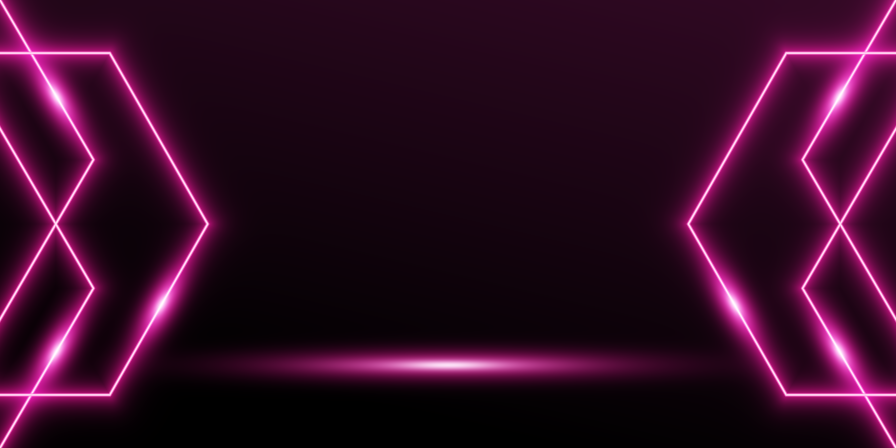
This background is drawn by a Shadertoy shader. Its source:

```glsl
#define MAGENTA vec3(0.86, 0.06, 0.54)
#define PINK vec3(1.0, 0.50, 0.82)
#define HOT vec3(1.0, 0.90, 0.97)
#define DUSK vec3(0.20, 0.035, 0.145)
#define HEX_CORNER vec2(0.245, 0.3815)
#define HEX_TIP vec2(0.4635, 0.0)
#define CHEVRON_TIP vec2(0.2085, 0.1435)
#define TUBE_RADIUS 0.0032
#define GLOW_REACH 0.023
#define FLOOR_HEIGHT 0.185

float segmentDistance(vec2 p, vec2 a, vec2 b) {
    vec2 ab = b - a;
    float t = clamp(dot(p - a, ab) / dot(ab, ab), 0.0, 1.0);
    return length(p - a - ab * t);
}

float ellipseGlow(vec2 p, vec2 radius) {
    p /= radius;
    return exp(-dot(p, p));
}

vec3 screenBlend(vec3 base, vec3 light) {
    return 1.0 - (1.0 - base) * (1.0 - clamp(light, 0.0, 1.0));
}

// Soft halo with a bright thin tube in its middle
vec3 addTube(vec3 color, float d, float pixel) {
    color = screenBlend(color, MAGENTA * 0.9 * exp(-d / GLOW_REACH));
    float tube = 1.0 - smoothstep(TUBE_RADIUS - pixel, TUBE_RADIUS + pixel, d);
    vec3 tubeColor = mix(HOT, PINK, smoothstep(0.0, TUBE_RADIUS, d));
    return mix(color, tubeColor, tube);
}

// Light spot stretched along a tube
vec3 addFlare(vec3 color, vec2 offset, vec2 along, float strength) {
    vec2 local = vec2(dot(offset, along), dot(offset, vec2(-along.y, along.x)));
    color = screenBlend(color, MAGENTA * strength * ellipseGlow(local, vec2(0.085, 0.034)));
    color = screenBlend(color, PINK * 0.75 * strength * ellipseGlow(local, vec2(0.05, 0.018)));
    return screenBlend(color, HOT * strength * ellipseGlow(local, vec2(0.026, 0.010)));
}

void mainImage(out vec4 fragColor, in vec2 fragCoord) {
    vec2 uv = fragCoord / iResolution.xy;
    vec2 p = fragCoord / iResolution.y;
    float width = iResolution.x / iResolution.y;
    float pixel = 1.0 / iResolution.y;

    // Diagonal backdrop
    vec3 color = DUSK * clamp(0.4 * uv.x + 0.85 * uv.y - 0.25, 0.0, 1.0);

    // Floor light
    vec2 f = p - vec2(0.5 * width, FLOOR_HEIGHT);
    color = screenBlend(color, MAGENTA * 0.75 * ellipseGlow(f, vec2(0.42, 0.034)));
    color = screenBlend(color, PINK * 0.65 * ellipseGlow(f, vec2(0.23, 0.015)));
    color = screenBlend(color, HOT * 0.9 * ellipseGlow(f, vec2(0.10, 0.009)));

    // Fold the four quadrants onto one
    vec2 q = vec2(min(p.x, width - p.x), abs(p.y - 0.5));
    vec2 hexAlong = normalize(HEX_TIP - HEX_CORNER);
    vec2 chevronAlong = normalize(CHEVRON_TIP - vec2(0.0, 0.5));

    // Chevrons, whose inner arms cross on the fold
    vec2 outerEnd = CHEVRON_TIP - chevronAlong * 0.6;
    vec2 innerEnd = CHEVRON_TIP - vec2(chevronAlong.x, -chevronAlong.y) * 0.6;
    float chevron = min(segmentDistance(q, CHEVRON_TIP, outerEnd),
                        segmentDistance(q, CHEVRON_TIP, innerEnd));
    vec2 mirrored = vec2(q.x, -q.y);
    chevron = min(chevron, segmentDistance(mirrored, CHEVRON_TIP, innerEnd));
    color = addTube(color, chevron, pixel);

    // Hexagon cut by the side of the canvas
    float hexagon = min(segmentDistance(q, HEX_CORNER, HEX_TIP),
                        segmentDistance(q, HEX_CORNER, vec2(-0.2, HEX_CORNER.y)));
    color = addTube(color, hexagon, pixel);

    // Flares on the chevrons, and on the lower hexagon sides only
    color = addFlare(color, q - mix(vec2(0.0, 0.5), CHEVRON_TIP, 0.605), chevronAlong, 0.9);
    color = addFlare(color, q - mix(HEX_TIP, HEX_CORNER, 0.47), hexAlong, 0.9 * step(p.y, 0.5));

    fragColor = vec4(color, 1.0);
}
```
